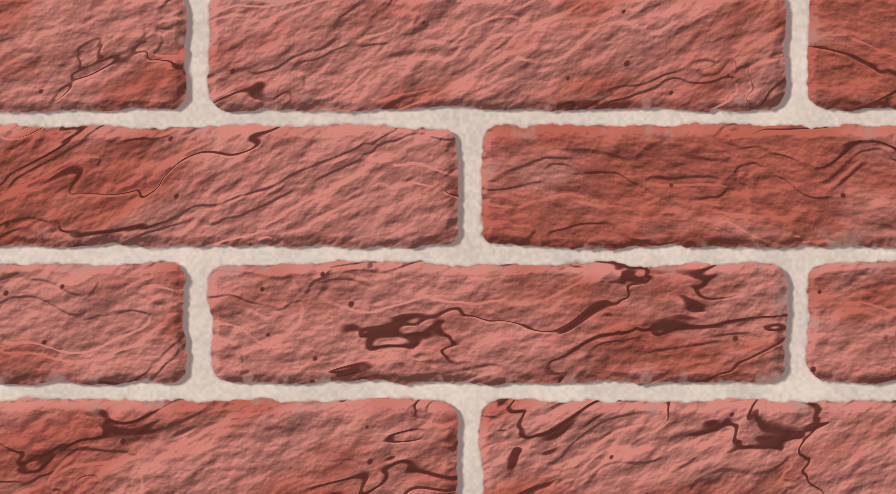
Write a WebGL 2 fragment shader that draws this texture.

```glsl
#version 300 es
precision highp float;
// Weathered red brick wall in half bond with pale, sandy mortar joints.
// Rounded boxes are repeated per row, their edges roughened by noise; a
// height field of ledges, cracks and grain is lit from the upper left.
uniform vec2 u_resolution;
out vec4 fragColor;

// Lengths are fractions of the canvas height.
const vec2 PITCH = vec2(1.211, 0.2765);    // brick plus joint
const vec2 WALL_ORIGIN = vec2(0.40, 0.208);
const float BOND_SHIFT = 0.55;             // offset of every other row
const vec2 HALF_JOINT = vec2(0.024, 0.017);
const float CORNER = 0.035;
const float EDGE_WEAR = 0.022;
const vec2 SHADOW_REACH = vec2(0.013, -0.005);
const vec2 LIGHT_DIR = vec2(-0.55, 0.84);
const vec3 BRICK_PALE = vec3(0.68, 0.43, 0.39);
const vec3 BRICK_RED  = vec3(0.60, 0.32, 0.27);
const vec3 CREVICE    = vec3(0.30, 0.15, 0.13);
const vec3 DUST       = vec3(0.70, 0.55, 0.52);
const vec3 MORTAR     = vec3(0.85, 0.78, 0.73);
const vec3 SHADOW     = vec3(0.50, 0.43, 0.42);

float hash(vec2 p) {
    vec3 q = fract(p.xyx * 0.1031);
    q += dot(q, q.yzx + 33.33);
    return fract((q.x + q.y) * q.z);
}
float noise(vec2 p) {
    vec2 i = floor(p), f = fract(p);
    f = f * f * (3.0 - 2.0 * f);
    return mix(mix(hash(i), hash(i + vec2(1, 0)), f.x),
               mix(hash(i + vec2(0, 1)), hash(i + vec2(1, 1)), f.x), f.y);
}
float fbm(vec2 p) {
    float sum = 0.0, amp = 0.533;
    for (int i = 0; i < 4; i++) {
        sum += amp * noise(p);
        p = mat2(1.6, 1.2, -1.2, 1.6) * p + 7.3;
        amp *= 0.5;
    }
    return sum;
}
// Column and row of the brick containing p; local is measured from its centre.
vec2 brickCell(vec2 p, out vec2 local) {
    vec2 g = (p - WALL_ORIGIN) / PITCH;
    g.x -= mod(floor(g.y), 2.0) * BOND_SHIFT / PITCH.x;
    local = (fract(g) - 0.5) * PITCH;
    return floor(g) + 20.0;
}
// Signed distance to the worn brick outline, negative inside.
float brickDistance(vec2 p) {
    vec2 local, id = brickCell(p, local);
    vec2 size = 0.5 * PITCH - HALF_JOINT;
    size.y += 0.004 * (hash(id + 41.0) - 0.5);
    vec2 q = abs(local) - size + CORNER;
    float box = length(max(q, 0.0)) + min(max(q.x, q.y), 0.0) - CORNER;
    return box + EDGE_WEAR * (fbm(p * 17.0 + 50.0) - 0.5)
               + 0.004 * (noise(p * 95.0 + 20.0) - 0.5);
}
// Pattern space: moved and slanted differently for each brick.
vec2 clayCoords(vec2 p) {
    vec2 local, id = brickCell(p, local);
    local.y -= local.x * mix(-0.15, 0.4, hash(id + 3.0));
    return local + id * vec2(4.7, 3.1);
}
// Folds whose middle level marks the cracks.
float folds(vec2 q) {
    vec2 warp = vec2(noise(q * 9.0), noise(q * 9.0 + 31.0));
    return fbm(q * vec2(3.2, 9.0) + 0.6 * warp);
}
float clayHeight(vec2 p) {
    vec2 q = clayCoords(p);
    float fold = folds(q);
    float ledge = smoothstep(0.48, 0.53, fold) + smoothstep(0.36, 0.40, fold);
    float rim = smoothstep(-0.022, 0.004, brickDistance(p));
    return 0.0022 * ledge + 0.013 * fbm(q * vec2(9.0, 17.0))
         + 0.005 * fbm(q * vec2(32.0, 42.0)) - 0.006 * rim;
}
// Sparse round holes, one candidate per grid cell.
float pits(vec2 q, float pixel) {
    vec2 cell = floor(q * 18.0);
    vec2 centre = 0.25 + 0.5 * vec2(hash(cell + 5.0), hash(cell + 9.0));
    float d = length(fract(q * 18.0) - centre) / 18.0 - 0.003 - 0.003 * hash(cell + 13.0);
    return step(0.93, hash(cell)) * (1.0 - smoothstep(-pixel, pixel, d));
}
vec3 clayColour(vec2 p, float d, float pixel) {
    vec2 local, id = brickCell(p, local), q = clayCoords(p);
    float tone = fbm(q * vec2(4.0, 8.0) + 12.0) + 0.25 * (hash(id) - 0.5);
    vec3 colour = mix(BRICK_RED, BRICK_PALE, smoothstep(0.30, 0.62, tone));
    // Relief lighting from finite differences
    float e = 0.003, h = clayHeight(p);
    vec2 slope = vec2(clayHeight(p + vec2(e, 0)), clayHeight(p + vec2(0, e))) - h;
    colour *= 1.0 + clamp(-1.1 * dot(slope / e, LIGHT_DIR), -0.42, 0.22);
    // Broken cracks, pits and mortar dust near the rim
    float width = 0.024 * smoothstep(0.42, 0.8, noise(q * vec2(3.5, 7.0) + 8.0));
    float crack = 1.0 - smoothstep(width * 0.4, width + 0.006, abs(folds(q) - 0.5));
    crack *= smoothstep(0.0, 0.009, width);
    colour = mix(colour, CREVICE, max(0.85 * crack, 0.8 * pits(q, pixel)));
    float dust = smoothstep(0.60, 0.78, fbm(p * 26.0)) * smoothstep(-0.05, 0.0, d);
    return mix(colour, DUST, 0.6 * dust);
}
vec3 mortarColour(vec2 p, float d) {
    float grain = 0.09 * (noise(p * 150.0) - 0.5) + 0.14 * (fbm(p * 14.0) - 0.5);
    float shade = 1.0 - smoothstep(-0.004, 0.003, brickDistance(p - SHADOW_REACH));
    float contact = 0.25 * (1.0 - smoothstep(0.0, 0.006, d));
    return mix(MORTAR * (1.0 + grain), SHADOW, max(0.85 * shade, contact));
}
void main() {
    vec2 p = gl_FragCoord.xy / u_resolution.y;
    float pixel = 1.0 / u_resolution.y, d = brickDistance(p);
    float cover = 1.0 - smoothstep(-pixel, pixel, d);
    fragColor = vec4(mix(mortarColour(p, d), clayColour(p, d, pixel), cover), 1.0);
}
```
